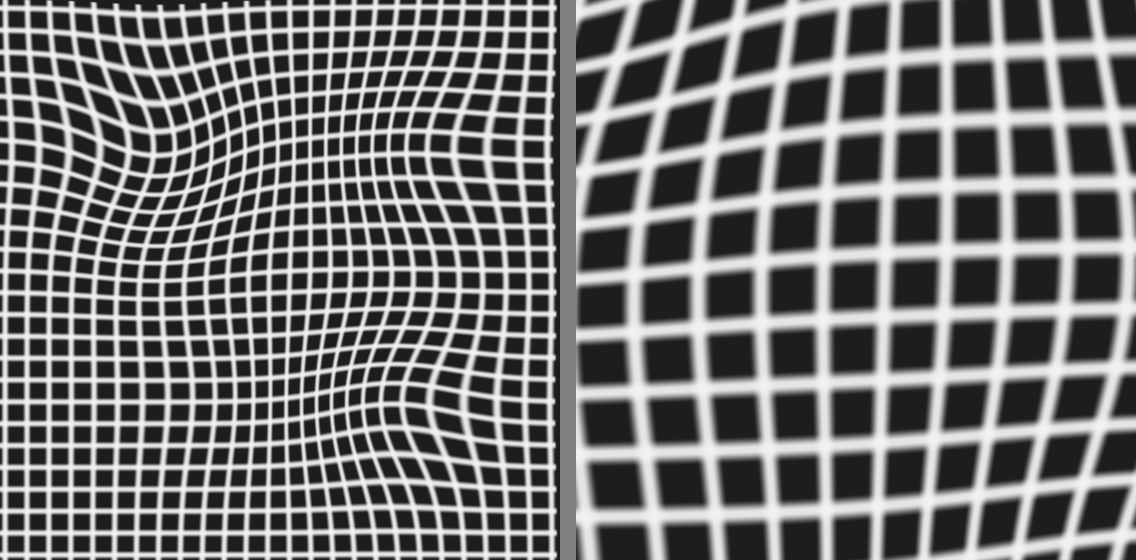
Left: the whole. Right: its middle third, enlarged.
Give the GLSL for this pattern, as a Shadertoy shader.

```glsl
// A square grid of soft white lines on near-black, bent like a rippling cloth.
// Gaussian bumps shift the sampling point sideways and up or down; the line
// profile is then drawn in the shifted space, so lines widen where it stretches.

// Gaussian bump with separate horizontal and vertical radii
float bump(vec2 p, vec2 centre, vec2 radius) {
    vec2 d = (p - centre) / radius;
    return exp(-0.5 * dot(d, d));
}

// How far the cloth is pulled at p
vec2 pull(vec2 p) {
    float across = 0.070 * bump(p, vec2(0.286, 0.735), vec2(0.141, 0.103))
                 - 0.067 * bump(p, vec2(0.751, 0.733), vec2(0.111, 0.107))
                 - 0.073 * bump(p, vec2(0.703, 0.281), vec2(0.115, 0.102))
                 + 0.025 * bump(p, vec2(0.388, 0.290), vec2(0.104, 0.104));
    float upward = -0.068 * bump(p, vec2(0.280, 0.720), vec2(0.104, 0.137))
                 + 0.015 * bump(p, vec2(0.730, 0.780), vec2(0.110, 0.100))
                 + 0.035 * bump(p, vec2(0.703, 0.281), vec2(0.105, 0.105));
    return vec2(across, upward);
}

void mainImage(out vec4 fragColor, in vec2 fragCoord) {
    vec2 uv = fragCoord / iResolution.xy;
    vec2 cloth = uv - pull(uv);

    // Distance to the nearest line on each axis, in cells
    vec2 grid = (cloth - 0.0091) * 25.6;
    vec2 dist = abs(fract(grid + 0.5) - 0.5);

    // Blurred line profile, never sharper than a pixel
    vec2 soft = max(vec2(0.10), fwidth(grid));
    vec2 line = 0.94 * (1.0 - smoothstep(0.12 - soft, 0.12 + soft, dist));
    float ink = 1.0 - (1.0 - line.x) * (1.0 - line.y);

    // The cloth ends just inside the right side and at its own top
    vec2 inside = 1.0 - smoothstep(vec2(0.992, 0.999), vec2(0.997, 1.003), cloth);
    ink *= inside.x * inside.y;

    vec3 color = mix(vec3(0.118, 0.112, 0.110), vec3(0.95), ink);
    fragColor = vec4(color, 1.0);
}
```
